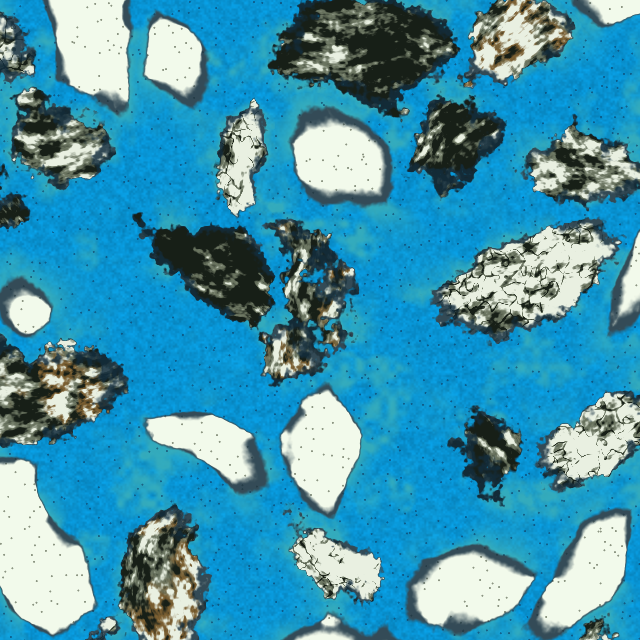
A WebGL 1 fragment shader for this texture:

```glsl
precision highp float;
// Thin section of sand: clear, crackled, streaky and dark grains in blue resin.
// Each jittered cell holds a stretched, rounded polygon; comparing the two nearest
// grains keeps a resin gap between them. Layered noise supplies the mineral texture.
#define CELLS 4.7
#define JITTER 0.66
#define MIN_RADIUS 0.24
#define MAX_RADIUS 0.62
#define STRETCH 0.65
#define GAP 0.12
#define EDGE 0.014
#define RIM 0.045
#define CLEAR_SHARE 0.34
#define PALE_SHARE 0.24
#define STREAKY_SHARE 0.25

uniform vec2 u_resolution;

const vec3 RESIN = vec3(0.03, 0.575, 0.825);
const vec3 TEAL = vec3(0.22, 0.68, 0.73);
const vec3 NAVY = vec3(0.06, 0.22, 0.36);
const vec3 CLEAR = vec3(0.95, 0.98, 0.92);
const vec3 GREY = vec3(0.42, 0.46, 0.38);
const vec3 DARK = vec3(0.09, 0.12, 0.09);
const vec3 BROWN = vec3(0.50, 0.34, 0.13);

vec2 hash2(vec2 c) {
  vec3 v = fract(c.xyx * vec3(0.1031, 0.1030, 0.0973));
  v += dot(v, v.yzx + 33.33);
  return fract((v.xx + v.yz) * v.zy);
}

float noise(vec2 x) {
  vec2 i = floor(x), f = fract(x);
  f = f * f * (3.0 - 2.0 * f);
  float low = mix(hash2(i).x, hash2(i + vec2(1, 0)).x, f.x);
  float high = mix(hash2(i + vec2(0, 1)).x, hash2(i + vec2(1, 1)).x, f.x);
  return mix(low, high, f.y);
}

float fbm(vec2 x) {
  float sum = 0.0, weight = 0.52;
  for (int i = 0; i < 4; i++) {
    sum += weight * noise(x);
    x = mat2(1.6, 1.2, -1.2, 1.6) * x + 7.3;
    weight *= 0.53;
  }
  return sum;
}

// x: distance to the nearest point, y: lead over the second, z: its random value
vec3 cellular(vec2 x) {
  vec2 base = floor(x);
  float first = 9.0, second = 9.0, id = 0.0;
  for (int j = -1; j <= 1; j++)
    for (int i = -1; i <= 1; i++) {
      vec2 c = base + vec2(i, j), h = hash2(c);
      float d = length(c + h - x);
      second = min(second, max(first, d));
      if (d < first) { first = d; id = hash2(c + 41.0).x; }
    }
  return vec3(first, second - first, id);
}

// Rounded random polygon; q is in the grain's own axes
float grainDistance(vec2 q, vec2 cell, float radius, float stretch) {
  q /= vec2(stretch, 1.0 / stretch);
  float polygon = 0.0;
  for (int i = 0; i < 6; i++) {
    vec2 h = hash2(cell + 13.7 * float(i + 1));
    float a = (float(i) + 0.7 * h.x) * 1.0472;
    polygon = max(polygon, dot(q, vec2(cos(a), sin(a))) / mix(0.72, 1.12, h.y));
  }
  return 0.85 * (mix(length(q), polygon, 0.7) - radius);
}

void main() {
  vec2 p = gl_FragCoord.xy / u_resolution.y * CELLS + 3.0;
  vec2 warped = p + 0.16 * (vec2(noise(p * 2.7), noise(p * 2.7 + 19.0)) - 0.5);

  // Nearest grain and its rival
  float d = 9.0, rival = 9.0;
  vec2 local = vec2(0), owner = vec2(0);
  for (int j = -1; j <= 1; j++)
    for (int i = -1; i <= 1; i++) {
      vec2 cell = floor(p) + vec2(i, j);
      vec2 h = hash2(cell + 5.0), shape = hash2(cell + 71.0);
      float a = 3.1416 * hash2(cell + 29.0).x, c = cos(a), s = sin(a);
      vec2 q = mat2(c, -s, s, c) * (warped - cell - 0.5 - JITTER * (h - 0.5));
      float radius = mix(MIN_RADIUS, MAX_RADIUS, shape.x);
      float g = grainDistance(q, cell, radius, 1.0 + STRETCH * shape.y);
      rival = min(rival, max(d, g));
      if (g < d) { d = g; local = q; owner = cell; }
    }
  d = max(d, 0.5 * (d - rival + GAP));

  // Mineral kind, spread evenly over the cells
  float kind = fract(dot(owner, vec2(0.7549, 0.5698)) + 0.1 * hash2(owner).y);
  float isClear = step(kind, CLEAR_SHARE);
  float isPale = step(kind, CLEAR_SHARE + PALE_SHARE) - isClear;
  float isDark = step(CLEAR_SHARE + PALE_SHARE + STREAKY_SHARE, kind);
  float rough = mix(1.0, 0.22, isClear);
  d += rough * (0.20 * (fbm(p * 9.0) - 0.5) + 0.05 * (noise(p * 38.0) - 0.5));

  // Grain interior: streaks, cracks, rusty patches and specks
  float streaks = fbm(local * vec2(8.0, 17.0) + owner * 5.0);
  float patches = fbm(local * 4.0 + owner * 9.0);
  float crack = cellular(p * 7.0 + 1.6 * patches + 0.7 * noise(p * 18.0)).y;
  float tone = 0.45 + 0.33 * isPale - 0.30 * isDark;
  tone += 1.6 * (streaks - 0.5) + 0.9 * (patches - 0.5);
  tone += 0.35 * (noise(p * 42.0) - 0.5);
  tone -= 0.38 * isPale * (1.0 - smoothstep(0.02, 0.14, crack));
  float rust = smoothstep(0.48, 0.66, patches) * step(0.5, hash2(owner + 3.0).y);
  vec3 middle = mix(GREY, BROWN, 0.75 * rust * (1.0 - isPale));
  vec3 mineral = mix(DARK, middle, smoothstep(0.18, 0.46, tone));
  mineral = mix(mineral, CLEAR * 0.96, smoothstep(0.46, 0.74, tone));
  vec3 speck = cellular(p * 15.0);
  float dots = (1.0 - smoothstep(0.06, 0.16, speck.x)) * step(0.68, speck.z);
  mineral = mix(mineral, mix(CLEAR, GREY, 0.75 * dots), isClear);

  // Broken dark rim inside the outline
  float rimWidth = RIM * smoothstep(0.30, 0.68, noise(p * 5.0)) * 1.6 + 0.006;
  float rim = 1.0 - smoothstep(rimWidth * 0.5, rimWidth + EDGE, -d);
  mineral = mix(mineral, mix(NAVY, DARK, 0.45), 0.85 * rim);

  // Resin: fine mottling, dark flecks and teal halos
  float mottle = noise(p * 65.0) + noise(p * 31.0) - 1.0;
  vec3 resin = RESIN * (1.0 + 0.13 * mottle);
  float halo = exp(-9.0 * max(d, 0.0)) * smoothstep(0.42, 0.66, fbm(p * 3.0 + 8.0));
  float wisps = smoothstep(0.60, 0.75, fbm(p * 2.2 + 31.0)) * noise(p * 17.0);
  resin = mix(resin, TEAL, clamp(halo + wisps, 0.0, 0.9));
  resin = mix(resin, NAVY, 0.6 * dots);

  gl_FragColor = vec4(mix(mineral, resin, smoothstep(-EDGE, EDGE, d)), 1.0);
}
```
